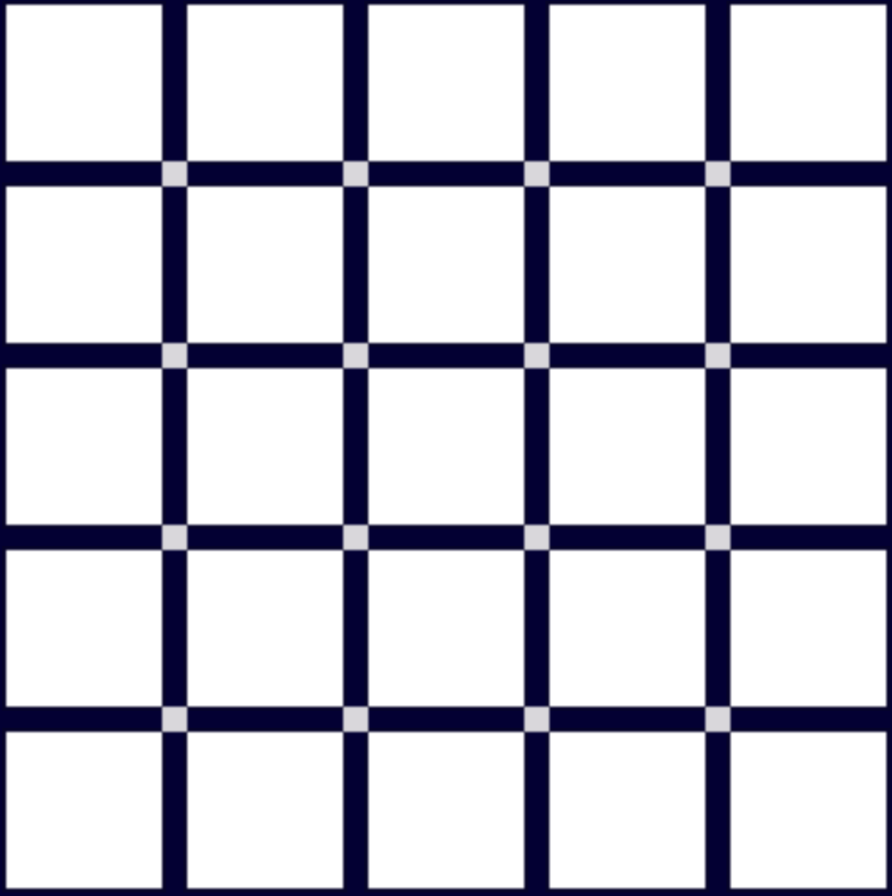
Write a WebGL 1 fragment shader that draws this pattern.

```glsl
precision highp float;

uniform vec2 u_resolution;

// Layout, as fractions of the canvas
const vec2 GRID_CENTER = vec2(0.5003, 0.5016);
const vec2 PITCH = vec2(0.2030, 0.2029);
const float LINE_HALF_WIDTH = 0.0141;
const float EDGE_SOFTNESS = 0.0025;
const float RIM_DEPTH = 0.0045;
const float INNER_LIMIT = 2.0; // in cells; crossings beyond it stay dark

const vec3 PAPER = vec3(1.0);
const vec3 NAVY = vec3(0.01, 0.0, 0.20);
const vec3 NAVY_RIM = vec3(0.02, 0.01, 0.16);
const vec3 CROSSING = vec3(0.85, 0.845, 0.86);

// Distance to the nearest line centre on each axis
vec2 lineDistance(vec2 cell) {
  return abs(fract(cell) - 0.5) * PITCH;
}

void main() {
  vec2 uv = gl_FragCoord.xy / u_resolution;
  vec2 cell = (uv - GRID_CENTER) / PITCH;

  // Signed distance from the line edges, negative inside
  vec2 edge = lineDistance(cell) - LINE_HALF_WIDTH;
  vec2 soft = max(vec2(EDGE_SOFTNESS), 0.75 / u_resolution);
  vec2 bar = 1.0 - smoothstep(-soft, soft, edge);

  // Lines with a slightly duller rim
  float nearestEdge = min(edge.x, edge.y);
  vec3 ink = mix(NAVY, NAVY_RIM, smoothstep(-RIM_DEPTH - 0.001, -RIM_DEPTH + 0.001, nearestEdge));
  float inked = 1.0 - (1.0 - bar.x) * (1.0 - bar.y);
  vec3 color = mix(PAPER, ink, inked);

  // Pale squares where interior lines cross
  vec2 inner = step(abs(cell), vec2(INNER_LIMIT));
  color = mix(color, CROSSING, bar.x * bar.y * inner.x * inner.y);

  gl_FragColor = vec4(color, 1.0);
}
```
